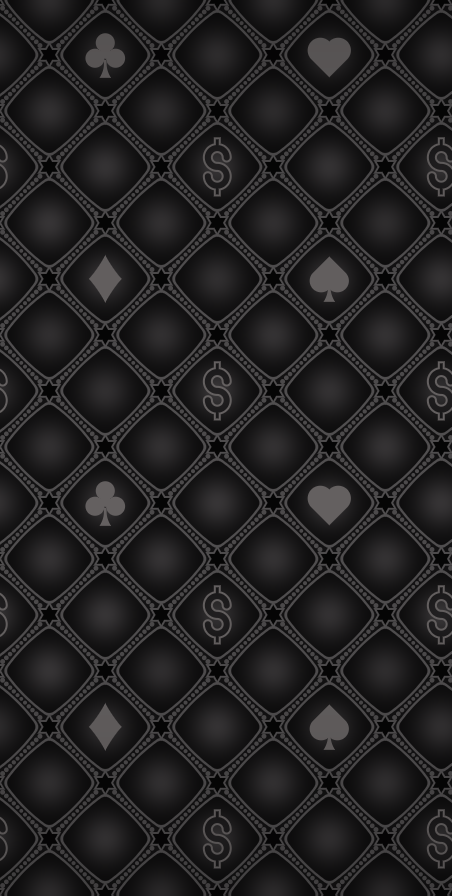
A Shadertoy shader for this pattern:

```glsl
#define ROWS 8.0
#define ORIGIN vec2(0.94, 7.51)
#define PAD_HALF 0.305
#define PAD_BOW 1.5
#define LINE_WIDTH 0.021
#define BEADS 15.0
#define STAR_RADIUS 0.088
#define GLOW 0.155
#define TRIM_COLOR vec3(0.300, 0.292, 0.296)
#define SUIT_COLOR vec3(0.375, 0.360, 0.360)
#define DARK_COLOR vec3(0.040, 0.038, 0.040)

const float PI = 3.14159265;
const float HALF_EDGE = 0.35355;

float hash(vec2 p) {
    return fract(sin(dot(p, vec2(12.9898, 78.233))) * 43758.5453);
}

float dot2(vec2 v) { return dot(v, v); }

float smoothMax(float a, float b, float k) {
    float h = max(k - abs(a - b), 0.0) / k;
    return max(a, b) + h * h * k * 0.25;
}

// Cushion with four bowed sides and softened corners
float cushion(vec2 u) {
    u = abs(u);
    float shift = PAD_BOW - PAD_HALF;
    float a = length(vec2(u.x + shift, u.y)) - PAD_BOW;
    float b = length(vec2(u.x, u.y + shift)) - PAD_BOW;
    return smoothMax(a, b, 0.05);
}

float sixPointStar(vec2 p) {
    float a = abs(mod(atan(p.y, p.x), PI / 3.0) - PI / 6.0);
    return length(p) * cos(a - PI / 3.0) - 0.5 * STAR_RADIUS;
}

// Heart of unit height with its tip at the origin
float heart(vec2 p) {
    p.x = abs(p.x);
    if (p.x + p.y > 1.0) return length(p - vec2(0.25, 0.75)) - sqrt(2.0) / 4.0;
    float edge = min(dot2(p - vec2(0.0, 1.0)), dot2(p - 0.5 * max(p.x + p.y, 0.0)));
    return sqrt(edge) * sign(p.x - p.y);
}

float stem(vec2 p) {
    float flare = max(-0.08 - p.y, 0.0);
    return max(abs(p.x) - 0.012 - 2.5 * flare * flare, abs(p.y + 0.125) - 0.08);
}

float club(vec2 p) {
    float side = length(vec2(abs(p.x) - 0.092, p.y + 0.03)) - 0.085;
    float top = length(p - vec2(0.0, 0.108)) - 0.085;
    float core = length(p - vec2(0.0, 0.015)) - 0.05;
    return min(min(min(side, top), core), stem(p));
}

float lozenge(vec2 p) {
    vec2 s = pow(abs(p) / vec2(0.148, 0.215), vec2(0.9));
    return (s.x + s.y - 1.0) * 0.12;
}

float suit(vec2 p, vec2 id) {
    bool rightColumn = mod(id.x, 4.0) > 1.0;
    bool lowerRow = mod(id.y, 4.0) > 1.0;
    if (!rightColumn) return lowerRow ? lozenge(p) : club(p);
    if (!lowerRow) return heart((p + vec2(0.0, 0.2)) / 0.32) * 0.32;
    return min(heart(vec2(p.x, 0.2 - p.y) / 0.29) * 0.29, stem(p));
}

// Three quarters of a ring, open at its lower right
float bowl(vec2 p, float r) {
    p.y -= r;
    if (p.x > 0.0 && p.y < 0.0) return min(length(p - vec2(r, 0.0)), length(p + vec2(0.0, r)));
    return abs(length(p) - r);
}

// Double scroll with a stub above and below
float scroll(vec2 p) {
    float ribbon = min(bowl(p, 0.084), bowl(-p, 0.084)) - 0.036;
    vec2 stub = abs(vec2(p.x, abs(p.y) - 0.215)) - vec2(0.022, 0.04);
    return min(ribbon, max(stub.x, stub.y));
}

void mainImage(out vec4 fragColor, in vec2 fragCoord) {
    float px = ROWS / iResolution.y;
    #define COVER(d) clamp(0.5 - (d) / px, 0.0, 1.0)

    // Diagonal lattice: integers are cushions, half integers are nodes
    vec2 q = fragCoord * px - ORIGIN;
    vec2 diag = vec2(q.x + q.y, q.x - q.y);
    vec2 cell = floor(diag + 0.5);
    vec2 f = diag - cell;
    vec2 u = f / sqrt(2.0);
    vec2 p = 0.5 * vec2(f.x + f.y, f.x - f.y);
    vec2 id = 0.5 * vec2(cell.x + cell.y, cell.x - cell.y);
    vec2 g = fract(diag) - 0.5;
    vec2 node = 0.5 * vec2(g.x + g.y, g.x - g.y);

    // Cushion glow over the dark band
    float pad = cushion(u);
    float glow = GLOW * (0.9 + 0.2 * hash(cell)) * exp(-20.0 * dot2(p));
    vec3 color = mix(DARK_COLOR * 1.7, DARK_COLOR + glow * vec3(1.0, 0.96, 0.98), COVER(pad));
    color = mix(color, TRIM_COLOR, COVER(abs(pad - 0.008) - 0.5 * LINE_WIDTH));

    // Beads along the seam, growing toward the nodes
    vec2 a = abs(u);
    vec2 seam = a.x > a.y ? vec2(u.y, HALF_EDGE - a.x) : vec2(u.x, HALF_EDGE - a.y);
    float pitch = 2.0 * HALF_EDGE / BEADS;
    float bead = clamp(floor(seam.x / pitch + 0.5), -5.0, 5.0);
    float beadDist = length(seam - vec2(bead * pitch, 0.0)) - 0.017 - 0.001 * abs(bead);
    color = mix(color, TRIM_COLOR * 0.95, COVER(beadDist));

    // Outlined black star on each node
    float star = sixPointStar(node);
    color = mix(color, TRIM_COLOR, COVER(star - 0.017));
    color = mix(color, DARK_COLOR * 0.5, COVER(star));

    // Suits on even cells, scrolls on odd cells
    vec2 parity = mod(id, 2.0);
    if (parity == vec2(0.0)) color = mix(color, SUIT_COLOR, COVER(suit(p, id)));
    if (parity == vec2(1.0)) {
        float d = scroll(p);
        color = mix(color, DARK_COLOR * 2.3, 0.7 * COVER(d));
        color = mix(color, SUIT_COLOR, COVER(abs(d) - 0.009));
    }

    // Gentle dimming toward the top and bottom
    float height = 2.0 * fragCoord.y / iResolution.y - 1.0;
    fragColor = vec4(color * (1.05 - 0.18 * height * height), 1.0);
}
```
